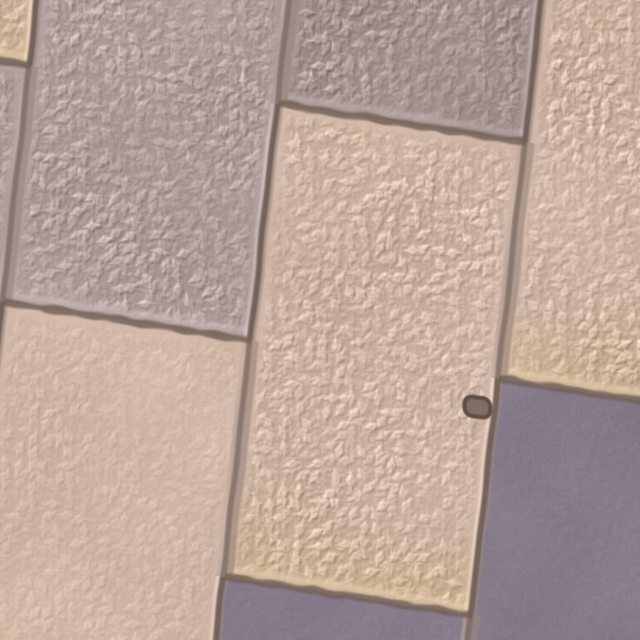
Give the GLSL for this texture, as a WebGL 2 fragment shader.

```glsl
#version 300 es
precision highp float;
// Slanted running-bond paving slabs with chipped faces, in diagonal bands of beige, grey and violet.
uniform vec2 u_resolution;
out vec4 fragColor;

vec2 hash2(vec2 p) {
  vec3 q = fract(p.xyx * vec3(0.1031, 0.1030, 0.0973));
  q += dot(q, q.yzx + 33.33);
  return fract((q.xx + q.yz) * q.zy);
}

// Soft drifting variation, about -1 to 1
float drift(vec2 p) {
  return (sin(p.x + 1.7 * sin(p.y * 0.8)) + sin(p.y * 1.3 + 2.0 * sin(p.x * 0.7 + 1.0))) * 0.5;
}

// Cellular height field of angular, tilted flakes
float flakes(vec2 p) {
  vec2 cell = floor(p);
  float height = 0.0;
  for (int j = -1; j <= 1; j++) {
    for (int i = -1; i <= 1; i++) {
      vec2 id = cell + vec2(i, j);
      vec2 rnd = hash2(id);
      vec2 d = p - id - rnd;
      float tilt = 0.5 + 2.6 * (rnd.x - 0.5);
      d = mat2(cos(tilt), -sin(tilt), sin(tilt), cos(tilt)) * d;
      float size = abs(d.x) * 1.4 + abs(d.y) * 0.8;
      height = max(height, (0.4 + 0.6 * rnd.y) * smoothstep(0.75, 0.25, size));
    }
  }
  return height;
}

float relief(vec2 p) {
  return 0.75 * flakes(p * 48.0) + 0.3 * flakes(p * 93.0 + 17.0);
}

// Position along a column in slab lengths; odd columns shift by half
float alongColumn(vec2 q, float col) {
  return (q.y - 0.155 * q.x - 0.095) / 0.752 - 0.5 * (1.0 - mod(col, 2.0));
}

// Index of the diagonal colour band
float bandOf(float col, float row) {
  return row + 0.5 * (col + 2.0 - mod(col, 2.0));
}

void main() {
  vec2 p = gl_FragCoord.xy / u_resolution;
  float px = 1.0 / u_resolution.y;
  vec2 q = vec2(p.x, 1.0 - p.y);
  vec2 bent = q + 0.0012 * vec2(drift(q * 31.0), drift(q.yx * 74.0 + 3.0));

  // Slab grid
  float across = (bent.x + 0.115 * bent.y - 0.06) / 0.394;
  float col = floor(across);
  float fx = across - col;
  float along = alongColumn(bent, col);
  float row = floor(along);
  float fy = along - row;
  float band = bandOf(col, row);

  // Signed distances to the nearest side joint and end joint
  float side = (fx < 0.5 ? fx : fx - 1.0) * 0.394;
  float end = (fy < 0.5 ? fy : fy - 1.0) * 0.752;
  float edge = min(abs(side), abs(end));
  float nextCol = col + (fx < 0.5 ? -1.0 : 1.0);
  float nextBand = bandOf(nextCol, floor(alongColumn(bent, nextCol)));
  float sameBand = 1.0 - step(0.5, abs(nextBand - band));

  // Slab colour: warm on odd bands, grey or violet on even ones
  float warm = mod(band, 2.0);
  float violet = step(1.5, band) * (1.0 - warm);
  vec3 grey = mix(vec3(0.70, 0.63, 0.625), vec3(0.65, 0.58, 0.575), step(0.5, col));
  vec3 color = mix(grey, vec3(0.82, 0.72, 0.66), warm);
  color = mix(color, vec3(0.53, 0.48, 0.54), violet);
  color += 0.014 * drift(q * 9.0 + col) + 0.008 * drift(q.yx * 27.0);

  // Yellow staining toward slab ends and in loose patches
  float plain = warm * (1.0 - step(0.5, abs(col)));
  float stain = smoothstep(0.78, 1.0, fy) + (0.25 + 0.5 * plain) * smoothstep(0.0, 0.9, drift(q * 12.0 + 2.0));
  color = mix(color, vec3(0.81, 0.71, 0.56), 0.6 * warm * min(stain, 1.0));

  // Chipped face lit from the upper left, fading to a smooth margin
  float height = relief(q);
  float lit = height - relief(q - vec2(0.0028, 0.0032));
  float rough = mix(1.0, 0.45, plain) * mix(1.0, 0.1, violet);
  rough *= smoothstep(0.006, 0.03, edge) * (0.85 + 0.25 * drift(q * 14.0));
  color += rough * (0.17 * lit + 0.10 * (height - 0.45));
  color += 0.018 * (hash2(floor(q * 260.0)).x - 0.5);

  // Side joints: broad grout between like slabs, a sharp groove between unlike ones
  float wide = mix(0.007, 0.013, sameBand);
  float grout = smoothstep(wide + 0.003, wide - 0.003, abs(side));
  color = mix(color, vec3(0.60, 0.525, 0.49), 0.65 * grout);
  float rim = smoothstep(0.004 + px, 0.0, abs(side + 0.010));
  color += 0.11 * rim * (0.7 + 0.3 * drift(q * 20.0));
  float groove = smoothstep(0.0055 + px, 0.0015, abs(side + 0.002));
  color = mix(color, vec3(0.43, 0.36, 0.335), groove * mix(0.9, 0.55, sameBand));

  // End joints: ragged dark line with a pale lip above
  float ragged = 0.0045 + 0.0015 * drift(q * 110.0);
  float crack = smoothstep(ragged + 0.003 + px, ragged - 0.002, abs(end));
  color += 0.05 * smoothstep(0.009, 0.0, abs(end + 0.014)) * (1.0 - grout);
  color = mix(color, vec3(0.45, 0.38, 0.345), 0.85 * crack);

  // Small lifting slot beside a side joint
  vec2 s = q - vec2(0.746, 0.636);
  s.y -= 0.12 * s.x;
  float slot = length(max(abs(s) - vec2(0.008, 0.003), 0.0)) - 0.014;
  color = mix(color, vec3(0.50, 0.44, 0.39), smoothstep(px, -px, slot));
  color = mix(color, vec3(0.37, 0.31, 0.28), smoothstep(0.004 + px, 0.001, abs(slot + 0.002)));

  fragColor = vec4(clamp(color, 0.0, 1.0), 1.0);
}
```
